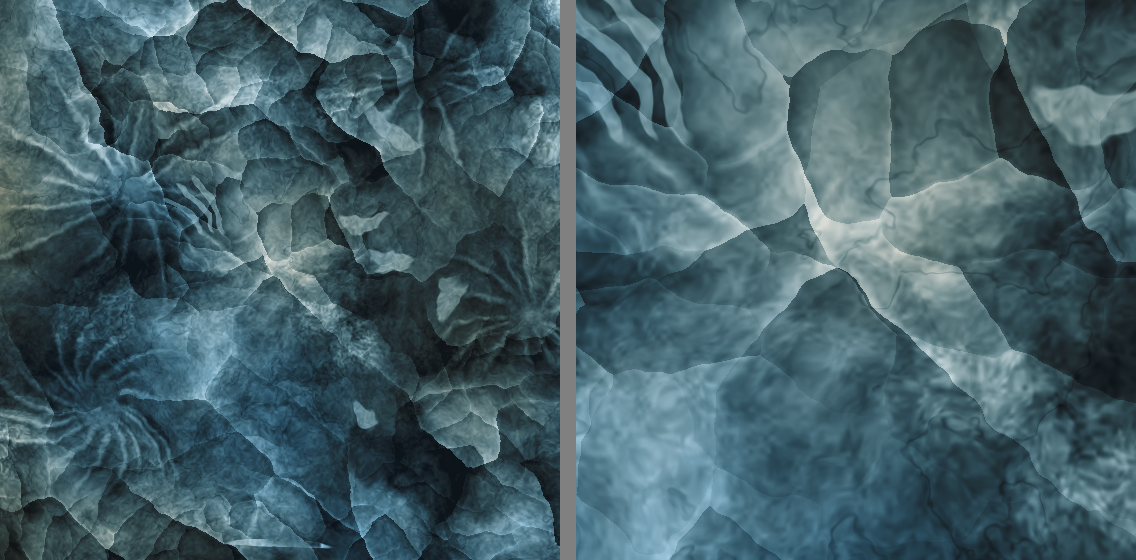
Left: the whole. Right: its middle third, enlarged.
Give the GLSL for this texture, as a three.js fragment shader.

```glsl
varying vec2 vUv;

#define TAU 6.2831853
#define EXPOSURE 0.5
#define WASH_CONTRAST 4.2
#define GRAIN 1.0
#define WARP 0.07
#define BIG_SHARDS 6.5
#define SMALL_SHARDS 14.0
#define RIDGE_LIGHT 0.75
#define CHIPS 9

float hash(vec2 p) {
  vec3 q = fract(p.xyx * 0.1031);
  q += dot(q, q.yzx + 33.33);
  return fract((q.x + q.y) * q.z);
}

vec2 hash2(vec2 p) { return vec2(hash(p), hash(p + 57.3)); }

float noise(vec2 p) {
  vec2 i = floor(p), f = fract(p);
  f = f * f * (3.0 - 2.0 * f);
  return mix(mix(hash(i), hash(i + vec2(1, 0)), f.x),
             mix(hash(i + vec2(0, 1)), hash(i + 1.0), f.x), f.y);
}

mat2 rot(float a) { return mat2(cos(a), sin(a), -sin(a), cos(a)); }

float fbm(vec2 p) {
  float sum = 0.0, amp = 0.5;
  for (int i = 0; i < 6; i++) {
    sum += amp * noise(p);
    p = rot(0.6) * p * 2.03 + 17.1;
    amp *= 0.52;
  }
  return sum;
}

// Stretched cells: x = distance to edge, y = random id, z = side of the cell
vec3 shard(vec2 p, float seed) {
  float near = 9.0, next = 9.0, id = 0.0, side = 0.0;
  for (int j = -2; j <= 2; j++) for (int i = -2; i <= 2; i++) {
    vec2 cell = floor(p) + vec2(i, j);
    vec2 h = hash2(cell + seed);
    float angle = 6.0 * noise(cell * 0.3 + seed) + h.x * 1.4;
    vec2 q = (rot(angle) * (cell + h - p)) * vec2(1.4, 0.65);
    float d = length(q);
    if (d < near) { next = near; near = d; id = hash(cell + seed + 9.7); side = q.x; }
    else next = min(next, d);
  }
  return vec3(next - near, id, side);
}

// Tone of one layer of folded facets
float facets(vec2 p, float seed, float folds) {
  vec3 s = shard(p, seed);
  float crease = smoothstep(0.38, 0.0, s.x);
  float ridge = smoothstep(0.09, 0.015, s.x) * smoothstep(0.25, 0.7, noise(p * 1.3 + seed));
  float tone = (s.y - 0.5) * 0.9 + s.z * 0.9 - 0.8 * smoothstep(0.3, 0.22, s.y);
  tone += crease * mix(-1.1, 0.35, smoothstep(-0.2, 0.2, s.z)) * folds;
  return tone * mix(0.5, 1.0, folds) + ridge * RIDGE_LIGHT * folds;
}

// Light ridges with a dark flank, spreading from a centre
float fan(vec2 p, vec2 centre, float count, float bend, float reach) {
  vec2 d = p - centre;
  float r = length(d), tone = 0.0;
  float s = fract(atan(d.y, d.x) / TAU + bend * r) * count;
  for (int i = -1; i <= 1; i++) {
    float k = floor(s) + float(i);
    vec2 h = hash2(vec2(mod(k, count), count + reach * 90.0));
    float across = (s - k - 0.15 - 0.7 * h.x) * r * TAU / count;
    float fade = smoothstep(1.0, 0.6, r / (reach * (0.45 + 0.55 * h.y)));
    float line = smoothstep(0.008, 0.0015, abs(across));
    float flank = smoothstep(0.045, 0.005, across) * smoothstep(-0.002, 0.006, across);
    tone += fade * (line * 1.0 - flank * 0.85);
  }
  return tone * smoothstep(0.01, 0.06, r) - 0.4 * smoothstep(reach, reach * 0.4, r);
}

// Bare paper left in thin, ragged slivers
float sliver(vec2 p, vec2 centre, vec2 size, float angle) {
  vec2 q = rot(angle) * (p - centre) / size;
  return smoothstep(1.0, 0.8, length(vec2(q.x, q.y + 0.7 * q.x * q.x)));
}

vec3 knot(vec3 c, float z, float a, float b, vec3 next) {
  return mix(c, next, clamp((z - a) / (b - a), 0.0, 1.0));
}

vec3 pigment(float z) {
  vec3 c = knot(vec3(0.05, 0.08, 0.10), z, -2.7, -1.5, vec3(0.11, 0.15, 0.17));
  c = knot(c, z, -1.5, -0.7, vec3(0.14, 0.22, 0.25));
  c = knot(c, z, -0.7, -0.05, vec3(0.18, 0.29, 0.33));
  c = knot(c, z, -0.05, 0.55, vec3(0.24, 0.37, 0.41));
  c = knot(c, z, 0.55, 1.25, vec3(0.33, 0.47, 0.51));
  c = knot(c, z, 1.25, 2.1, vec3(0.48, 0.61, 0.65));
  return knot(c, z, 2.1, 3.6, vec3(0.78, 0.86, 0.89));
}

void main() {
  vec2 uv = vUv;
  vec2 drift = vec2(fbm(uv * 5.0), fbm(uv * 5.0 + 31.0)) - 0.5;
  vec2 p = uv + WARP * drift + 0.006 * (vec2(noise(uv * 60.0), noise(uv * 60.0 + 8.0)) - 0.5);

  // Cloudy wash with tide lines and ink pools
  float wash = fbm(p * 4.5 + drift * 1.5 + 3.0);
  float z = EXPOSURE + (wash - 0.5) * WASH_CONTRAST + (uv.y - 0.5) * 0.7;
  z += 0.5 * smoothstep(0.4, 0.0, length(uv - vec2(0.55, 0.78)));
  float tide = abs(fbm(p * 7.0 + 40.0) - 0.5);
  z -= 0.6 * smoothstep(0.012, 0.0, tide);
  z -= 1.5 * smoothstep(0.62, 0.76, fbm(p * 6.0 + 71.0));
  z -= 0.8 * smoothstep(0.07, 0.02, uv.y + drift.y * 0.1);

  // Crumpled facets and fans of folds
  float folds = smoothstep(0.25, 0.65, noise(uv * 3.5 + 12.0));
  z += facets(p * BIG_SHARDS, 4.0, 0.35 + 0.65 * folds);
  z += 0.6 * facets(p * SMALL_SHARDS, 23.0, folds);
  z += fan(p, vec2(0.22, 0.66), 15.0, 0.15, 0.34);
  z += fan(p, vec2(0.17, 0.27), 17.0, 0.6, 0.27);
  z += fan(p, vec2(0.95, 0.45), 13.0, -0.3, 0.25);
  z += fan(p, vec2(0.76, 0.86), 11.0, 0.2, 0.25);

  // Granulated pigment
  float speckle = noise(p * 150.0) + noise(p * 270.0 + 5.0) - 1.0;
  z += GRAIN * (speckle * 0.6 + (fbm(p * 55.0) - 0.5) * 1.3) * (0.6 + 0.8 * noise(p * 8.0));

  // Pale scraped patches and bare slivers
  float scrape = smoothstep(0.62, 0.72, fbm(p * 5.0 + 90.0));
  z += scrape * (0.9 + speckle * 0.8);
  float bare = sliver(uv + drift * 0.02, vec2(0.5, 0.03), vec2(0.1, 0.008), 0.0);
  for (int i = 0; i < CHIPS; i++) {
    vec2 h = hash2(vec2(float(i) * 3.7, 6.0));
    vec2 size = vec2(0.025 + 0.04 * h.y, 0.006 + 0.016 * h.x);
    bare = max(bare, 0.65 * sliver(p + drift * 0.06, 0.25 + h * vec2(0.6, 0.55), size, h.x * 5.0));
  }
  z = mix(z, 2.7 + speckle * 0.6, bare * smoothstep(0.3, 0.5, noise(p * 30.0) + 0.25));

  // Drift between blue and green pigment
  vec3 color = pigment(z);
  float hue = fbm(p * 3.5 + 55.0) - 0.5 - 0.25 * smoothstep(0.12, 0.0, uv.x);
  color *= 1.0 + hue * vec3(-0.5, 0.0, 0.35);
  gl_FragColor = vec4(color, 1.0);
}
```
